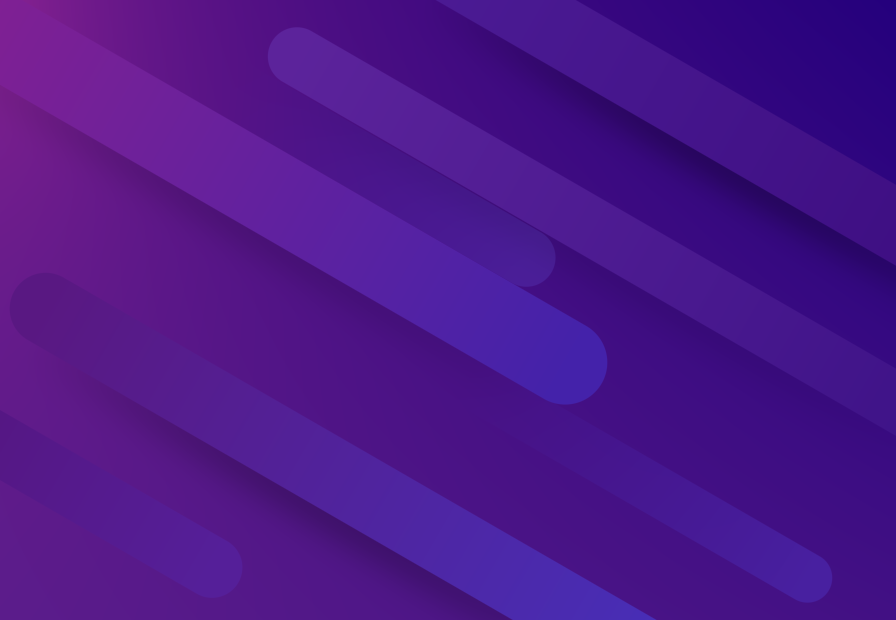
A WebGL 2 fragment shader for this background:

```glsl
#version 300 es
precision highp float;
// Slanted rounded bars over a violet gradient with a magenta corner glow.
// Each bar is a capsule distance function, coloured along its length,
// with an optional soft shadow below its lower edge.

#define SLOPE_DIR vec2(0.866, -0.5)
#define SHADOW_WIDTH 0.042
#define GLOW_FALLOFF 4.0
#define GLOW_COLOR vec3(0.196, 0.065, 0.055)

uniform vec2 u_resolution;
out vec4 outColor;

// Corner blend plus a glow stretched down the left side
vec3 background(vec2 uv, float aspect) {
    vec3 top = mix(vec3(0.345, 0.072, 0.515), vec3(0.142, 0.0, 0.488), uv.x);
    vec3 bottom = mix(vec3(0.340, 0.105, 0.540), vec3(0.259, 0.063, 0.518), uv.x);
    vec2 fromCorner = vec2(uv.x * aspect, 0.6 * (1.0 - uv.y));
    float glow = exp(-GLOW_FALLOFF * length(fromCorner));
    return mix(bottom, top, uv.y) + GLOW_COLOR * glow;
}

// Paints a capsule; head and tail hold colour and opacity at its two ends
void bar(inout vec3 color, vec2 p, vec2 start, float len, float radius,
         vec4 head, vec4 tail, float shadow) {
    vec2 q = p - start;
    float along = dot(q, SLOPE_DIR);
    float across = dot(q, vec2(-SLOPE_DIR.y, SLOPE_DIR.x));
    float t = clamp(along / len, 0.0, 1.0);
    float d = length(vec2(along - t * len, across)) - radius;

    // Shadow is deepest midway along and only on the lower side
    float reach = max(d, 0.0) / SHADOW_WIDTH;
    float below = smoothstep(0.0, radius, -across);
    color *= 1.0 - shadow * exp(-reach * reach) * below * sin(3.14159 * t);

    float pixel = 1.0 / u_resolution.y;
    float cover = 1.0 - smoothstep(-0.75 * pixel, 0.75 * pixel, d);
    vec4 paint = mix(head, tail, t);
    color = mix(color, paint.rgb, paint.a * cover);
}

void main() {
    vec2 uv = gl_FragCoord.xy / u_resolution;
    float aspect = u_resolution.x / u_resolution.y;
    vec2 p = gl_FragCoord.xy / u_resolution.y;
    vec3 color = background(uv, aspect);

    // Upper right band
    bar(color, p, vec2(0.717, 1.057), 1.133, 0.0565,
        vec4(0.295, 0.105, 0.580, 1.0), vec4(0.230, 0.045, 0.495, 1.0), 0.26);
    // Faded bar tucked between its neighbours
    bar(color, p, vec2(0.377, 0.857), 0.545, 0.047,
        vec4(0.290, 0.105, 0.580, 0.0), vec4(0.290, 0.118, 0.595, 1.0), 0.0);
    // Long bar through the centre
    bar(color, p, vec2(0.479, 0.909), 1.211, 0.047,
        vec4(0.360, 0.138, 0.608, 1.0), vec4(0.240, 0.072, 0.530, 1.0), 0.08);
    // Lower right bar fading in
    bar(color, p, vec2(0.755, 0.384), 0.632, 0.040,
        vec4(0.280, 0.110, 0.600, 0.0), vec4(0.282, 0.125, 0.627, 1.0), 0.0);
    // Lower left stub
    bar(color, p, vec2(-0.075, 0.3255), 0.4815, 0.049,
        vec4(0.335, 0.085, 0.505, 1.0), vec4(0.335, 0.122, 0.600, 1.0), 0.0);
    // Bottom diagonal
    bar(color, p, vec2(0.0736, 0.502), 1.135, 0.058,
        vec4(0.350, 0.095, 0.510, 1.0), vec4(0.280, 0.182, 0.720, 1.0), 0.20);
    // Broad front bar
    bar(color, p, vec2(-0.113, 1.007), 1.183, 0.068,
        vec4(0.520, 0.125, 0.570, 1.0), vec4(0.268, 0.135, 0.665, 1.0), 0.12);

    outColor = vec4(color, 1.0);
}
```
